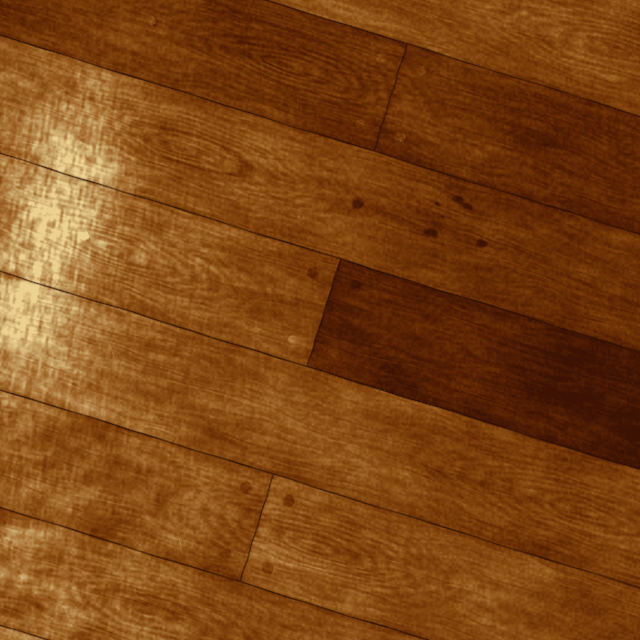
This texture is drawn by a WebGL 2 fragment shader. Its source:

```glsl
#version 300 es
precision highp float;
// Slanted worn wooden floorboards with pegs, knots, curved grain and a soft window glare.
uniform vec2 u_resolution;
out vec4 outColor;

const vec2 ALONG = vec2(0.955, 0.2965);   // board direction, y pointing down
const float BOARD_WIDTH = 0.1761;
const float FIRST_SEAM = 0.0528;
const float JOINT = 0.628;                // end joint shared by the odd rows
const float SEAM_HALF = 0.0009;
const float PEG_RADIUS = 0.0082;
const float FIBRE = 0.85;
const float FIGURE = 0.34;
const float BLOTCH = 0.50;
const float SPECKLE = 0.75;
const float GLARE = 2.3;
const vec3 SEAM_COLOR = vec3(0.12, 0.04, 0.01);

// Wood colours from shadow to glare; a tone of 0 to 6 walks through them.
const vec3 WOOD[7] = vec3[7](
  vec3(0.23, 0.07, 0.01), vec3(0.33, 0.12, 0.01), vec3(0.44, 0.20, 0.02),
  vec3(0.54, 0.30, 0.07), vec3(0.66, 0.44, 0.20), vec3(0.78, 0.64, 0.41),
  vec3(0.93, 0.82, 0.57));

// Per row: tone left of the joint, tone right of it, heart of the grain figure.
const vec3 ROWS[8] = vec3[8](
  vec3(3.0, 3.0, 0.95), vec3(1.7, 1.9, 0.45), vec3(2.5, 2.1, 0.34), vec3(2.5, 1.0, 0.28),
  vec3(2.75, 2.75, 1.12), vec3(2.4, 3.0, 0.72), vec3(2.5, 2.7, 0.50), vec3(2.8, 2.8, 0.60));

float hash(vec2 p) {
  return fract(sin(dot(p, vec2(127.1, 311.7))) * 4375.85);
}

float valueNoise(vec2 p) {
  vec2 i = floor(p), f = fract(p);
  f = f * f * (3.0 - 2.0 * f);
  return mix(mix(hash(i), hash(i + vec2(1, 0)), f.x),
             mix(hash(i + vec2(0, 1)), hash(i + vec2(1, 1)), f.x), f.y);
}

// Layered, folded sines, roughly -1 to 1.
float waves(vec2 p) {
  float sum = 0.0, amp = 0.5;
  for (int i = 0; i < 5; i++) {
    sum += amp * sin(p.x + 1.6 * sin(p.y + float(i)));
    p = mat2(1.3, 1.1, -1.1, 1.3) * p + 2.7;
    amp *= 0.6;
  }
  return sum;
}

float disc(float d, float radius, float soft) {
  return 1.0 - smoothstep(radius - soft, radius + soft, d);
}

// Sets a dark or pale peg with a faint shaded rim into the wood tone.
float stampPeg(float tone, vec2 d, float kind, float soft) {
  float r = length(d) + 0.0012 * waves(d * 300.0 + kind * 40.0);
  float face = tone + (kind < 0.5 ? -1.3 : 0.9) + 0.4 * waves(d * 500.0);
  float rim = disc(abs(r - PEG_RADIUS), 0.0008, soft + 0.0008) * (0.5 + 0.5 * d.x / max(r, 0.0001));
  float strength = 0.35 + 0.65 * fract(kind * 7.0);
  return mix(tone, face, strength * disc(r, PEG_RADIUS, soft + 0.0025)) - 1.2 * strength * rim;
}

void main() {
  vec2 p = gl_FragCoord.xy / u_resolution;
  p.y = 1.0 - p.y;
  float soft = 0.8 / min(u_resolution.x, u_resolution.y);

  // Board layout
  float u = dot(p, ALONG);
  float w = dot(p, vec2(-ALONG.y, ALONG.x)) - FIRST_SEAM;
  w += 0.0005 * sin(u * 23.0) + 0.0003 * sin(u * 61.0);
  float row = floor(w / BOARD_WIDTH), v = fract(w / BOARD_WIDTH);
  bool jointed = mod(row, 2.0) > 0.5;
  float side = step(JOINT, u);
  vec3 board = ROWS[int(clamp(row + 2.0, 0.0, 7.0))];
  float tone = mix(board.x, board.y, jointed ? side : smoothstep(0.3, 1.0, u));
  float seed = row * 7.3 + (jointed ? side * 3.1 : 0.0);

  // Grain: fine fibres, broad streaks, oval figure around a heart, cloudy stain
  vec2 g = vec2(u, w);
  float warp = waves(g * vec2(9.0, 30.0) + seed);
  float fibre = valueNoise(vec2(u * 26.0, w * 290.0 + 3.0 * warp) + seed) - 0.5;
  float streak = waves(vec2(u * 5.0 + seed, w * 95.0 + warp));
  vec2 heart = vec2(u - board.z, (v - 0.5) * BOARD_WIDTH * 4.0);
  float oval = length(heart) + 0.03 * warp;
  float rings = sin(oval * 190.0 + 2.0 * streak) * exp(-oval * oval * 12.0);
  tone += FIBRE * fibre + 0.24 * streak + FIGURE * rings;
  tone += BLOTCH * waves(g * vec2(13.0, 24.0) + seed * 2.0);
  tone += SPECKLE * (valueNoise(p * 270.0) - 0.5) + 0.35 * (valueNoise(p * 110.0) - 0.5);
  if (row == 0.0) tone -= 0.9 * exp(-pow((oval - 0.09) * 75.0, 2.0)) * smoothstep(-0.1, 0.07, heart.x);

  // Window glare with crosswise ripples, a wider glow and a worn lower left
  float gx = (p.x - 0.165 + 0.23 * p.y) / 0.085, gy = (p.y - 0.34) / 0.23;
  float glare = exp(-gx * gx - gy * gy);
  float ripple = valueNoise(vec2(p.x * 210.0 + p.y * 35.0, p.y * 60.0)) - 0.5;
  float glow = exp(-pow(p.x / 0.38, 2.0)) * smoothstep(-0.05, 0.3, p.y);
  float worn = glow * smoothstep(0.55, 0.75, p.y);
  tone += glare * (GLARE + 1.3 * ripple) + glow * (0.95 + 0.8 * ripple);
  tone += worn * 0.9 * waves(p * vec2(28.0, 38.0));
  tone -= 0.55 * smoothstep(0.5, 1.0, p.x);

  // Pegs beside the joints and along the upper boards
  if (jointed) {
    vec2 d = vec2(abs(u - JOINT) - 0.034, (abs(v - 0.5) - 0.31) * BOARD_WIDTH);
    tone = stampPeg(tone, d, hash(vec2(seed, step(0.5, v))), soft);
  }
  if (row < 1.5) {
    vec2 d = vec2(u - (jointed ? 0.235 : JOINT), (v - 0.48) * BOARD_WIDTH);
    tone = stampPeg(tone, d, jointed ? 0.7 : 0.13, soft);
  }

  // Knot cluster and fine pale scratches
  for (int i = 0; i < 12; i++) {
    float k = float(i), a = hash(vec2(k, 3.0)), b = hash(vec2(k, 8.0));
    vec2 d = g - vec2(0.795, 0.062) - (vec2(a, b) - 0.5) * vec2(0.11, 0.07);
    float size = 0.002 + 0.005 * hash(vec2(k, 5.0));
    float knot = length(d * vec2(0.65, 1.2)) + 0.0015 * waves(d * 250.0 + k);
    if (i < 6) tone -= 1.6 * disc(knot, size, 0.003);
    vec2 s = p - vec2(a, b);
    float line = abs(s.x + (a - 0.5) * s.y + 4.0 * s.y * s.y);
    tone += 0.6 * disc(line, 0.0005, soft) * disc(abs(s.y), 0.018, 0.012);
  }

  // Seams, end joints and their worn edges
  float seam = min(v, 1.0 - v) * BOARD_WIDTH;
  float joint = jointed ? abs(u - JOINT + 0.0007 * sin(w * 130.0)) : 1.0;
  tone -= 0.45 * exp(-min(seam, joint) * 200.0);
  float lip = disc(abs(u - JOINT + 0.0025), 0.0006, soft) * float(jointed && row > 0.0);
  tone += 0.6 * lip * valueNoise(vec2(w * 90.0, row));
  float chipped = 0.78 + 0.3 * waves(vec2(u * 37.0, row * 2.0)) - 0.15 * smoothstep(0.5, 1.0, p.x);
  float gap = disc(seam, SEAM_HALF, soft + 0.0006) * chipped;
  gap = max(gap, 0.65 * disc(joint, SEAM_HALF, soft + 0.0006));

  tone = clamp(tone, 0.0, 5.99);
  int i = int(tone);
  vec3 color = mix(WOOD[i], WOOD[i + 1], fract(tone));
  outColor = vec4(mix(color, SEAM_COLOR, clamp(gap, 0.0, 1.0)), 1.0);
}
```
